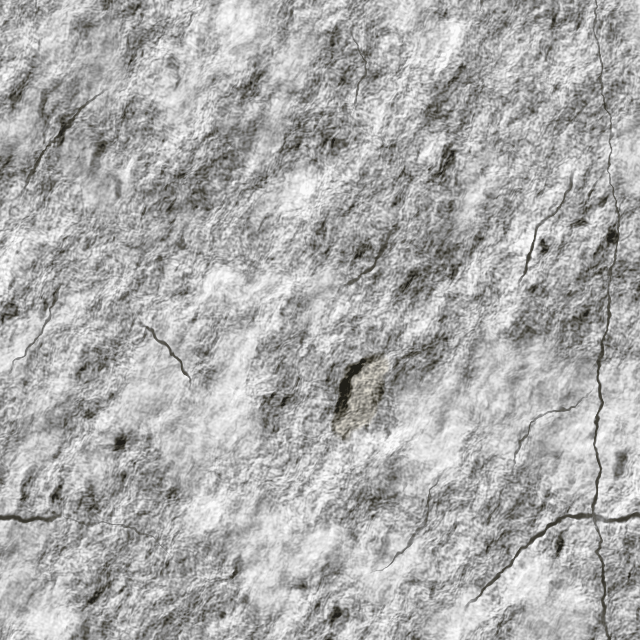
Reproduce this texture procedurally as a Shadertoy shader.

```glsl
vec2 gradientAt(ivec2 cell) {
    uvec2 c = uvec2(cell);
    uint h = c.x * 1597334u + c.y * 3812015u;
    h = (h ^ (h >> 15)) * 2246823u + 97u;
    h = (h ^ (h >> 13)) * 3266489u;
    h ^= h >> 16;
    float angle = float(h & 4095u) * 6.2832 / 4096.0;
    return vec2(cos(angle), sin(angle));
}

float noise(vec2 p) {
    ivec2 i = ivec2(floor(p));
    vec2 f = fract(p);
    vec2 u = f * f * f * (f * (f * 6.0 - 15.0) + 10.0);
    float a = dot(gradientAt(i), f);
    float b = dot(gradientAt(i + ivec2(1, 0)), f - vec2(1, 0));
    float c = dot(gradientAt(i + ivec2(0, 1)), f - vec2(0, 1));
    float d = dot(gradientAt(i + ivec2(1, 1)), f - vec2(1, 1));
    return mix(mix(a, b, u.x), mix(c, d, u.x), u.y);
}

// Rotates into the slanted grain of the rock: y runs along it
vec2 alongGrain(vec2 p) {
    return vec2(dot(p, vec2(0.91, -0.42)), dot(p, vec2(0.42, 0.91)));
}

float stroke(float dist, float width) {
    return 1.0 - smoothstep(0.2 * width, width, abs(dist));
}

// Slope towards the upper left light, summed over octaves
float relief(vec2 p, float polish) {
    vec2 toLight = alongGrain(vec2(-0.28, 0.38));
    float sum = 0.0, freq = 7.0;
    for (int i = 0; i < 6; i++) {
        float fine = float(i) / 5.0;
        vec2 q = alongGrain(p) * freq * vec2(1.0, mix(0.5, 0.95, fine)) + float(i) * 17.3;
        float slope = noise(q) - noise(q + toLight);
        sum += slope * (i == 0 ? 0.2 : 0.27) * (1.0 - 0.55 * polish * fine);
        freq *= 1.97;
    }
    return sum;
}

float cracks(vec2 p) {
    float strength = clamp(0.95 + 0.7 * noise(p * 19.0), 0.5, 1.0);
    p += 0.016 * vec2(noise(p * 13.0), noise(p * 13.0 + 31.0));
    p += 0.007 * vec2(noise(p * 47.0 + 5.0), noise(p * 47.0 + 71.0));
    p += 0.003 * vec2(noise(p * 120.0 + 9.0), noise(p * 120.0 + 43.0));

    // Long upright seam, wider towards the bottom
    float low = 1.0 - smoothstep(0.4, 0.75, p.y);
    float seam = p.x - 0.945 - 0.015 * sin(p.y * 8.0 - 3.6);
    float dark = stroke(seam, mix(0.0024, 0.004, low)) * mix(0.65, 0.95, low);

    // Ledge that bends down and wraps round the side edges
    float x = p.x < 0.5 ? p.x + 1.0 : p.x;
    float bend = clamp((0.93 - x) / 0.21, 0.0, 1.0);
    float reach = smoothstep(0.72, 0.76, x) * (1.0 - smoothstep(1.05, 1.12, x));
    dark = max(dark, reach * stroke(p.y - 0.195 + 0.17 * bend * bend, 0.0062));

    // Scattered bowed cracks, fading at both ends
    for (int i = 0; i < 11; i++) {
        float k = float(i);
        vec2 start = fract(vec2(0.01, 0.4) + k * vec2(0.7549, 0.5698));
        float angle = 1.05 + 0.3 * sin(k * 2.4) + (i % 4 == 3 ? 1.3 : 0.0);
        vec2 dir = vec2(cos(angle), sin(angle));
        float len = 0.2 + 0.06 * sin(k * 5.1);
        float along = dot(p - start, dir) / len;
        float t = clamp(along, 0.0, 1.0);
        float across = dot(p - start, vec2(-dir.y, dir.x)) - 0.025 * sin(k * 1.7) * sin(5.0 * t);
        float taper = smoothstep(0.0, 0.25, along) * (1.0 - smoothstep(0.7, 1.0, along));
        float width = 0.0023 + 0.0007 * sin(k * 3.7) + 0.001 * taper;
        dark = max(dark, stroke(across, width) * taper * (0.75 + 0.2 * sin(k * 3.7)));
    }
    return dark * strength;
}

void mainImage(out vec4 fragColor, in vec2 fragCoord) {
    vec2 p = fragCoord / iResolution.xy;
    vec2 q = alongGrain(p);
    vec2 warp = 0.03 * vec2(noise(p * 16.0 + 3.0), noise(p * 16.0 + 57.0));
    vec2 ruffle = 0.008 * vec2(noise(p * 60.0 + 25.0), noise(p * 60.0 + 83.0));

    // Pale smooth patches over grey rough stone
    float patches = noise((p + warp) * 4.2 + 8.0) + 0.6 * noise((q + warp + ruffle) * vec2(15.0, 9.0) + 40.0);
    float polish = smoothstep(0.0, 0.36, patches);
    float value = 0.7 + 0.15 * (polish - 0.33) + 0.13 * noise((p + warp) * 3.1 + 21.0);
    value += 0.13 * noise((q + ruffle) * vec2(42.0, 20.0) + 90.0);
    value += 0.12 * noise((p + ruffle) * 75.0 + 35.0);
    value += 0.8 * relief(p + 0.5 * warp + 0.5 * ruffle, polish);

    // Fine mineral speckle in two sizes
    vec2 turned = vec2(0.8 * p.x - 0.6 * p.y, 0.6 * p.x + 0.8 * p.y);
    value += (1.0 - 0.45 * polish) * (0.21 * noise(turned * 215.0 + 13.0) + 0.15 * noise(p * 128.0 + 47.0));

    // Dark pits and thin slanted nicks, clustered
    float cluster = smoothstep(-0.05, 0.3, noise(p * 5.0 + 66.0));
    float pits = smoothstep(0.22, 0.46, noise((q + 0.3 * warp + ruffle) * vec2(36.0, 20.0) + 11.0));
    float nicks = smoothstep(0.28, 0.48, noise((q + 0.5 * ruffle) * vec2(85.0, 30.0) + 52.0));
    value -= 0.32 * pits * cluster + 0.2 * nicks * (1.0 - 0.5 * polish);

    // Hollow with a shaded left wall and a lit lower lip
    vec2 c = alongGrain(p + 0.6 * warp + ruffle - vec2(0.565, 0.385));
    float rim = length(c / vec2(0.034, 0.075));
    float hollow = 1.0 - smoothstep(0.85, 1.08, rim);
    float wall = hollow * (1.0 - smoothstep(-0.02, -0.006, c.x));
    vec2 lip = (p + warp - vec2(0.615, 0.315)) / vec2(0.055, 0.03);
    value -= 0.1 * hollow + 0.4 * wall;
    value += 0.2 * exp(-dot(lip, lip)) * (1.0 - hollow);

    // Cracks, with a light edge facing the light
    float crack = cracks(p);
    value += 0.1 * cracks(p + vec2(-0.003, 0.005)) * (1.0 - crack);
    value = mix(value, 0.17, 0.9 * crack);

    // Soft shoulder on the highlights, warm shadows
    value -= 0.35 * max(value - 0.84, 0.0);
    value = clamp(value, 0.12, 0.98);
    vec3 warm = mix(vec3(1.03, 1.0, 0.87), vec3(1.0), smoothstep(0.2, 0.52, value));
    warm *= mix(vec3(1.0), vec3(1.02, 1.0, 0.95), hollow);
    fragColor = vec4(value * warm, 1.0);
}
```
